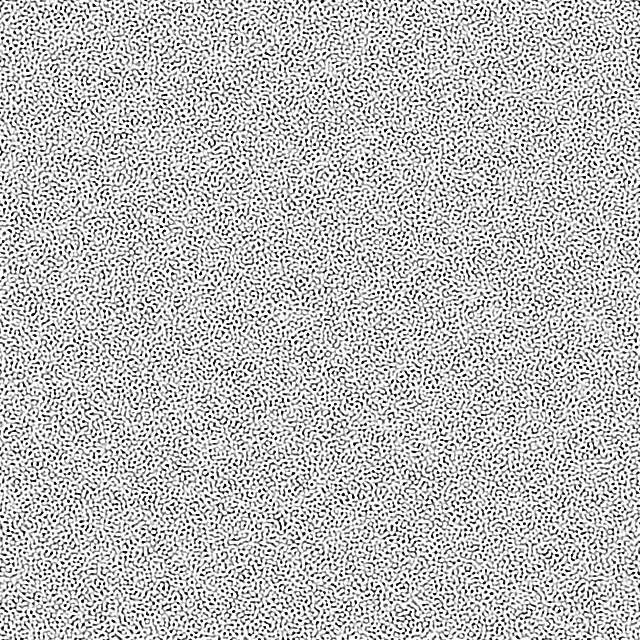
A WebGL 1 fragment shader for this texture:

```glsl
precision highp float;
// Fine isotropic grain: short dark specks and worms on a pale ground.
// Many plane waves of similar length, with random directions and phases,
// add up to a band-limited noise that is mapped to clipped grey tones.

uniform vec2 u_resolution;

const float TAU = 6.2831853;
const int WAVE_COUNT = 64;
const float MIN_FREQUENCY = 92.0;   // waves per canvas side
const float MAX_FREQUENCY = 166.0;

const float MID_TONE = 0.89;
const float CONTRAST = 0.48;        // grey change per standard deviation
const float DARKEST = 0.04;
const float PALEST = 0.99;

float hash(float n, float seed) {
  return fract(sin(n * 127.1 + seed * 311.7) * 43758.5453);
}

// One plane wave, its direction kept within its own slice of the half turn.
float randomWave(vec2 p, float index, float count) {
  float angle = 0.5 * TAU * (index + hash(index, 1.0)) / count;
  float frequency = mix(MIN_FREQUENCY, MAX_FREQUENCY, hash(index, 2.0));
  vec2 direction = vec2(cos(angle), sin(angle));
  return cos(TAU * (frequency * dot(p, direction) + hash(index, 3.0)));
}

// Noise with zero mean and unit variance.
float grainNoise(vec2 p) {
  float sum = 0.0;
  float count = float(WAVE_COUNT);
  for (int i = 0; i < WAVE_COUNT; i++) {
    sum += randomWave(p, float(i), count);
  }
  return sum * sqrt(2.0 / count);
}

// Linear tone curve that levels off in the pale ground and the darkest cores.
float grainTone(float noise) {
  return clamp(MID_TONE + CONTRAST * noise, DARKEST, PALEST);
}

void main() {
  vec2 p = gl_FragCoord.xy / min(u_resolution.x, u_resolution.y);
  gl_FragColor = vec4(vec3(grainTone(grainNoise(p))), 1.0);
}
```
